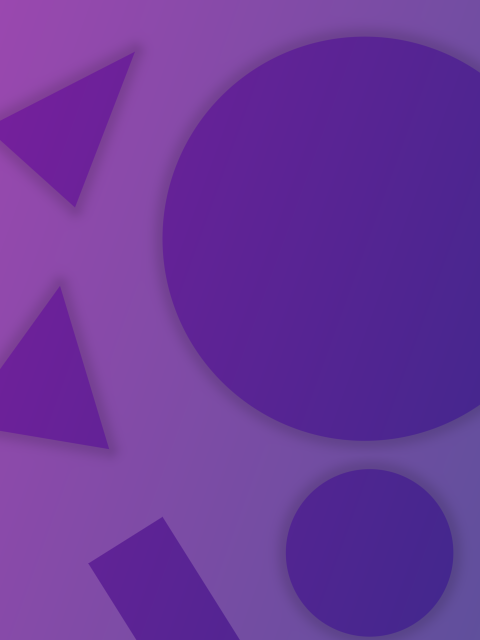
This background is drawn by a Shadertoy shader. Its source:

```glsl
// Flat violet circles, triangles and a tilted bar with soft shadows on a diagonal gradient.

// Lengths are fractions of the canvas height, origin at the lower left.
const vec3 BACK_START  = vec3(0.604, 0.282, 0.686);
const vec3 BACK_END    = vec3(0.375, 0.312, 0.612);
const vec3 SHAPE_START = vec3(0.470, 0.122, 0.615);
const vec3 SHAPE_END   = vec3(0.250, 0.155, 0.550);
const vec2 GRADIENT_DIR = vec2(0.94, -0.34);
const float GRADIENT_LENGTH = 1.044;

const float SHADOW_WIDTH = 0.016;
const float SHADOW_STRENGTH = 0.13;

const vec2 BIG_CENTER = vec2(0.5697, 0.6270);
const float BIG_RADIUS = 0.3158;
const vec2 SMALL_CENTER = vec2(0.5775, 0.1361);
const float SMALL_RADIUS = 0.1309;

const vec2 BAR_CENTER = vec2(0.2997, -0.0091);
const vec2 BAR_HALF_SIZE = vec2(0.0685, 0.195);
const vec2 BAR_AXIS = vec2(0.847, 0.532);

float circleDistance(vec2 p, vec2 center, float radius) {
    return length(p - center) - radius;
}

float boxDistance(vec2 p, vec2 halfSize) {
    vec2 q = abs(p) - halfSize;
    return length(max(q, 0.0)) + min(max(q.x, q.y), 0.0);
}

// Signed distance to a triangle with clockwise corners.
float triangleDistance(vec2 p, vec2 a, vec2 b, vec2 c) {
    vec2 corners[3] = vec2[3](a, b, c);
    float nearest = 1e5;
    float outside = -1e5;
    for (int i = 0; i < 3; i++) {
        vec2 edge = corners[(i + 1) % 3] - corners[i];
        vec2 offset = p - corners[i];
        float along = clamp(dot(offset, edge) / dot(edge, edge), 0.0, 1.0);
        nearest = min(nearest, length(offset - edge * along));
        outside = max(outside, dot(offset, vec2(-edge.y, edge.x)));
    }
    return outside > 0.0 ? nearest : -nearest;
}

void mainImage(out vec4 fragColor, in vec2 fragCoord) {
    float pixel = 1.0 / iResolution.y;
    vec2 p = fragCoord * pixel;

    // Shared gradient, running from the upper left to the lower right
    float t = clamp(dot(p - vec2(0.0, 1.0), GRADIENT_DIR) / GRADIENT_LENGTH, 0.0, 1.0);
    vec3 color = mix(BACK_START, BACK_END, t);

    // Shapes that cast a shadow
    float raised = circleDistance(p, BIG_CENTER, BIG_RADIUS);
    raised = min(raised, circleDistance(p, SMALL_CENTER, SMALL_RADIUS));
    raised = min(raised, triangleDistance(p, vec2(0.2109, 0.9193),
        vec2(0.1172, 0.6758), vec2(-0.0212, 0.8004)));
    raised = min(raised, triangleDistance(p, vec2(0.0938, 0.5534),
        vec2(0.1706, 0.2982), vec2(-0.0618, 0.3372)));

    // Flat bar, turned into its own axes
    vec2 q = p - BAR_CENTER;
    vec2 barPoint = vec2(dot(q, BAR_AXIS), dot(q, vec2(-BAR_AXIS.y, BAR_AXIS.x)));
    float bar = boxDistance(barPoint, BAR_HALF_SIZE);

    // Soft shadow, then the filled shapes
    float falloff = max(raised, 0.0) / SHADOW_WIDTH;
    color *= 1.0 - SHADOW_STRENGTH * exp(-falloff * falloff);
    float cover = 1.0 - smoothstep(-0.7 * pixel, 0.7 * pixel, min(raised, bar));
    color = mix(color, mix(SHAPE_START, SHAPE_END, t), cover);

    fragColor = vec4(color, 1.0);
}
```
